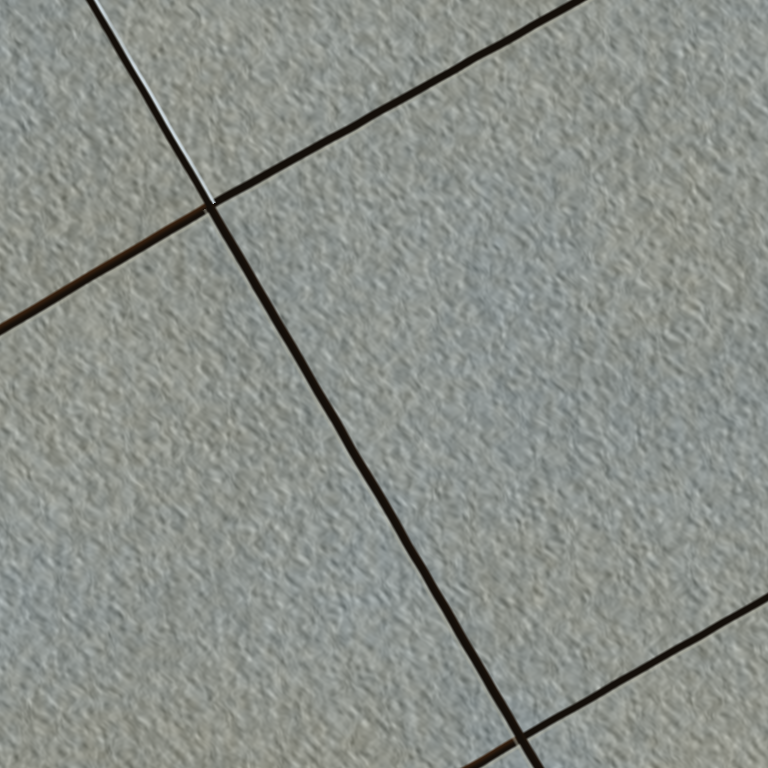
Reproduce this texture procedurally as a WebGL 2 fragment shader.

```glsl
#version 300 es
precision highp float;
// Speckled grey stone tiles laid askew, parted by thin dark joints with pale chipped rims.
uniform vec2 u_resolution;
out vec4 fragColor;

const float TILE = 0.8024;                  // tile side
const vec2 CORNER = vec2(0.2734, 0.7318);   // one crossing of the joints
const vec2 ALONG = vec2(0.5047, -0.8633);   // direction of the steep joints
const vec2 ACROSS = vec2(0.8633, 0.5047);   // normal of the steep joints

const vec3 STONE = vec3(0.550, 0.568, 0.546);
const vec3 JOINT = vec3(0.075, 0.055, 0.035);
const vec3 RUST = vec3(0.22, 0.13, 0.06);
const vec3 PALE_RIM = vec3(0.69, 0.69, 0.63);
const vec3 BRIGHT_RIM = vec3(0.82, 0.87, 0.90);

float hash(vec2 p) {
    vec3 q = fract(p.xyx * vec3(0.1031, 0.1030, 0.0973));
    q += dot(q, q.yzx + 33.33);
    return fract((q.x + q.y) * q.z);
}

float noise(vec2 p) {
    vec2 cell = floor(p), f = fract(p);
    f = f * f * (3.0 - 2.0 * f);
    float low = mix(hash(cell), hash(cell + vec2(1, 0)), f.x);
    float high = mix(hash(cell + vec2(0, 1)), hash(cell + vec2(1, 1)), f.x);
    return mix(low, high, f.y);
}

// Noise lit from one side, centred on zero
float emboss(vec2 p, vec2 light) {
    return noise(p + light) - noise(p - light);
}

// Short diagonal ridges with finer grit between them
float stoneGrain(vec2 p) {
    vec2 diagonal = vec2(p.x + p.y, p.x - p.y) * 0.7071 + 3.0;
    diagonal += 0.006 * (noise(p * 45.0 + 7.0) - 0.5);
    float ridges = emboss(diagonal * vec2(150.0, 92.0), vec2(0.38, 0.12));
    float grit = emboss(diagonal.yx * vec2(190.0, 245.0) + 31.0, vec2(0.3));
    float speckle = noise(p * 105.0 + 60.0) - 0.5;
    return 0.135 * ridges + 0.055 * grit + 0.085 * speckle;
}

// Slow drifts of brightness and of warm or bluish tint
vec3 stoneColour(vec2 p, vec2 tile) {
    float cloud = noise(p * 6.0 + 11.0) - 0.5;
    float tint = noise(p * 4.5 + 23.0) - 0.5 + 0.5 * (noise(p * 60.0 + 5.0) - 0.5);
    float shade = 0.014 * (hash(tile + 17.0) - 0.5) + 0.022 * cloud;
    return STONE + shade + tint * vec3(-0.022, 0.0, 0.034) + stoneGrain(p);
}

// Soft band around zero
float band(float d, float halfWidth, float blur) {
    return 1.0 - smoothstep(halfWidth - blur, halfWidth + blur, abs(d));
}

// Lays a dark joint with a rim on the side given by the sign of rimSide
vec3 drawJoint(vec3 base, float d, float halfWidth, float rimSide, vec3 rim, float rimAmount, vec3 core) {
    float rimCentre = rimSide * (halfWidth + 0.0025);
    vec3 colour = mix(base, rim, rimAmount * band(d - rimCentre, 0.0022, 0.002));
    return mix(colour, core, band(d, halfWidth, 0.0022));
}

void main() {
    vec2 p = gl_FragCoord.xy / u_resolution;

    // Tile coordinates: x across, y down along the steep joints
    vec2 q = vec2(dot(p - CORNER, ACROSS), dot(p - CORNER, ALONG));
    vec2 line = round(q / TILE);
    float right = step(0.0, q.x);
    float below = step(0.0, q.y);
    float lean = mix(-0.004, 0.020 - 0.010 * line.y, right);
    float wobble = 0.0016 * (noise(p * 24.0) - 0.5);
    float steep = q.x - line.x * TILE + wobble;
    float level = q.y - line.y * TILE - lean * q.x + wobble;

    vec3 colour = stoneColour(p, floor(q / TILE));

    // Bluish haze beside the steep joints
    colour += vec3(-0.012, 0.0, 0.018) * exp(-abs(steep) * 14.0) * below;

    // Cross joints: rusty and wider on the left
    float rust = (1.0 - right) * (1.0 - smoothstep(-0.006, 0.003, level));
    vec3 levelCore = mix(JOINT, RUST, rust);
    float levelWidth = mix(0.0062, 0.0050, right) - 0.0005 * line.y;
    float levelRim = 0.25 + 0.4 * noise(p * 30.0 + 40.0);
    colour = drawJoint(colour, level, levelWidth, 1.0, PALE_RIM, levelRim, levelCore);

    // Steep joints: bright worn edge above the crossing, faint pale edge below
    float wear = mix(0.55 + 0.45 * noise(p * 22.0), 0.45, below);
    vec3 steepRim = mix(BRIGHT_RIM, PALE_RIM, below);
    float steepWidth = mix(0.0043, 0.0056, below);
    vec3 steepCore = mix(JOINT, RUST, 0.25 * smoothstep(0.0, 0.005, steep) * below);
    colour = drawJoint(colour, steep, steepWidth, 1.0 - 2.0 * below, steepRim, wear, steepCore);

    fragColor = vec4(clamp(colour, 0.0, 1.0), 1.0);
}
```
